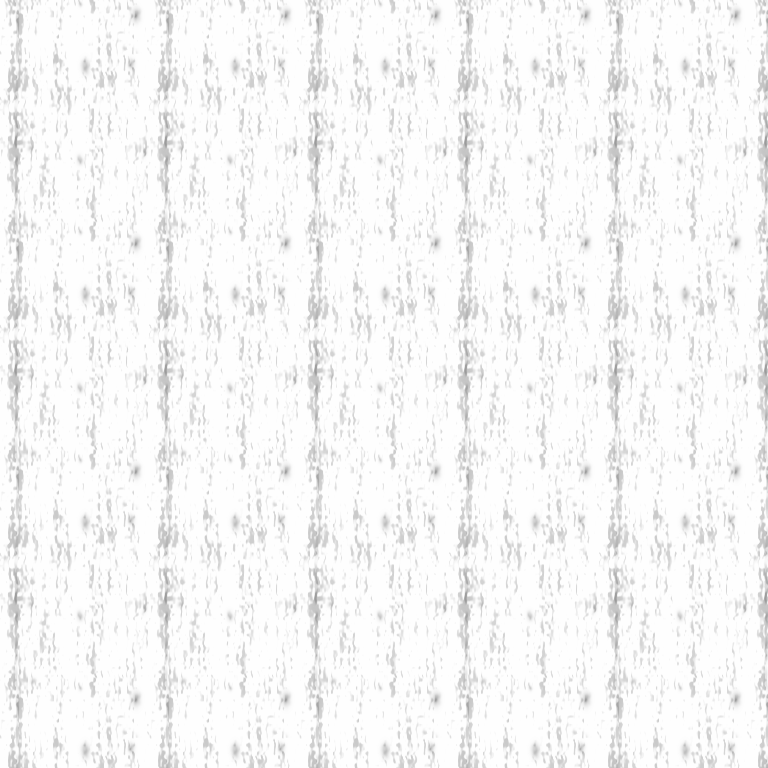
Reproduce this texture procedurally as a WebGL 2 fragment shader.

```glsl
#version 300 es
precision highp float;
// Worn white-painted wood: a tile of vertical grain, a plank seam, scuffs and
// small knots, repeated about 5.12 times across and 3.37 times down.
// Wrapping value noise makes the grain; soft ellipses place wear and knots.
uniform vec2 u_resolution;
out vec4 fragColor;

// Ellipses in tile units, v downwards: centre.xy, radius.zw
const vec4 WEAR[11] = vec4[11](
  vec4(0.107, 0.50, 0.045, 9.0), vec4(0.10, 0.33, 0.08, 0.09),
  vec4(0.14, 0.66, 0.09, 0.05), vec4(0.10, 0.05, 0.06, 0.10),
  vec4(0.367, 0.25, 0.045, 0.38), vec4(0.65, 0.70, 0.055, 0.14),
  vec4(0.63, 0.30, 0.06, 0.22), vec4(0.88, 0.30, 0.045, 0.35),
  vec4(0.62, 0.98, 0.04, 0.08), vec4(0.96, 0.66, 0.05, 0.04),
  vec4(0.74, 0.35, 0.03, 0.25));
const vec4 KNOTS[8] = vec4[8](
  vec4(0.573, 0.294, 0.022, 0.027), vec4(0.527, 0.702, 0.018, 0.018),
  vec4(0.220, 0.987, 0.016, 0.012), vec4(0.880, 0.281, 0.019, 0.020),
  vec4(0.905, 0.066, 0.024, 0.028), vec4(0.200, 0.650, 0.014, 0.012),
  vec4(0.967, 0.670, 0.013, 0.018), vec4(0.535, 0.018, 0.012, 0.012));

float hash(vec2 p) {
  return fract(sin(dot(p, vec2(127.1, 311.7))) * 43758.5453);
}

// Value noise that wraps after the given number of cells per tile
float tileNoise(vec2 t, vec2 cells, float seed) {
  vec2 p = t * cells, i = floor(p), f = p - i;
  f = f * f * (3.0 - 2.0 * f);
  vec2 a = mod(i, cells), b = mod(i + 1.0, cells);
  float low = mix(hash(a + seed), hash(vec2(b.x, a.y) + seed), f.x);
  float high = mix(hash(vec2(a.x, b.y) + seed), hash(b + seed), f.x);
  return mix(low, high, f.y);
}

// Soft ellipse, measured to its nearest copy
float blob(vec2 t, vec4 e) {
  vec2 d = t - e.xy;
  d = (d - round(d)) / e.zw;
  return exp(-dot(d, d));
}

void main() {
  vec2 uv = gl_FragCoord.xy / u_resolution.y;
  vec2 t = fract(vec2(uv.x, 1.0 - uv.y) / vec2(0.1953, 0.2969));

  // Slight sideways wander of the fibres
  vec2 w = t;
  w.x += 0.016 * (tileNoise(t, vec2(9.0, 14.0), 3.0) - 0.5);
  w.x += 0.010 * (tileNoise(t, vec2(20.0, 45.0), 7.0) - 0.5);

  // Long fibres and short flecks
  float fibre = tileNoise(w, vec2(66.0, 9.0), 11.0);
  float fleck = tileNoise(w, vec2(72.0, 56.0), 23.0);
  float grain = 0.5 * fibre + 0.5 * fleck;

  // Where the paint is thin
  float wear = 0.0;
  for (int i = 0; i < 11; i++) wear += 0.6 * blob(w, WEAR[i]);
  wear = min(wear, 1.0) + 0.9 * (tileNoise(t, vec2(13.0, 5.0), 31.0) - 0.5);
  float edge = 0.60 - 0.24 * wear;
  float ink = (0.15 + 0.06 * wear) * smoothstep(edge, edge + 0.3, grain);

  // Broken dark seam between planks
  float seam = smoothstep(0.014, 0.003, abs(w.x - 0.110));
  ink += 0.17 * seam * smoothstep(0.15, 0.75, tileNoise(t, vec2(3.0, 24.0), 43.0));

  // Knots, the larger ones darker
  for (int i = 0; i < 8; i++) {
    float strength = min(14.0 * KNOTS[i].z, 0.32);
    ink += strength * blob(w, KNOTS[i]) * (0.55 + 0.6 * fleck);
  }

  fragColor = vec4(vec3(0.995 - min(ink, 0.45)), 1.0);
}
```
